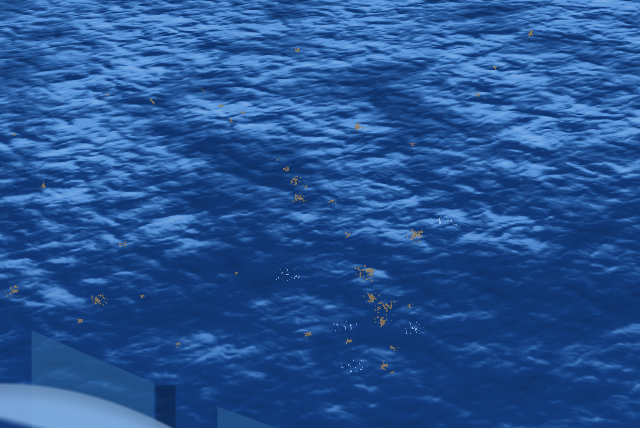
Give the GLSL for this texture, as a Shadertoy shader.

```glsl
// Draws a choppy blue sea seen from a ship, with drifting weed and a faint railing reflection.

const vec3 DEEP = vec3(0.068, 0.225, 0.475);
const vec3 SLOPE = vec3(0.18, 0.39, 0.66);
const vec3 GLINT = vec3(0.36, 0.59, 0.86);
const vec3 FOAM = vec3(0.70, 0.82, 0.94);
const vec3 WEED = vec3(0.60, 0.49, 0.33);
const vec3 GLASS = vec3(0.20, 0.42, 0.62);
const vec3 RAIL = vec3(0.50, 0.66, 0.84);

float hash(vec2 p) {
    vec3 q = fract(vec3(p.xyx) * 0.1031);
    q += dot(q, q.yzx + 33.33);
    return fract((q.x + q.y) * q.z);
}

float cornerSlope(vec2 cell, vec2 offset) {
    float angle = 6.2832 * hash(cell);
    return dot(vec2(cos(angle), sin(angle)), offset);
}

// Gradient noise around zero
float noise(vec2 p) {
    vec2 c = floor(p), f = fract(p), e = vec2(1, 0);
    vec2 u = f * f * f * (f * (f * 6.0 - 15.0) + 10.0);
    float low = mix(cornerSlope(c, f), cornerSlope(c + e, f - e), u.x);
    float high = mix(cornerSlope(c + e.yx, f - e.yx), cornerSlope(c + 1.0, f - 1.0), u.x);
    return mix(low, high, u.y);
}

// Wave profile with a crest sharper than its trough
float wave(vec2 p) {
    float n = noise(p);
    return n - 0.7 * sqrt(n * n + 0.003);
}

// Tilt of the water, summed over crossing wave trains of shrinking length
float waveTilt(vec2 q, float fineness) {
    float sum = 0.0, frequency = 1.0, lean = 0.5;
    for (int i = 0; i < 5; i++) {
        vec2 p = q * vec2(7.0, 27.0) * frequency + 13.7 * float(i);
        p.y += lean * p.x;
        p += 0.6 * vec2(noise(p * 0.6 + 40.0), noise(p * 0.5 + 70.0));
        float weight = 0.60 - 0.13 * abs(float(i) - 1.7);
        if (i == 4) weight *= fineness;
        sum += weight * (wave(p) - wave(p + vec2(0.1, 0.45)));
        frequency *= 1.93;
        lean = -0.9 * lean;
    }
    return sum;
}

// Water plane in perspective, lit more strongly towards the distance
vec3 sea(vec2 p) {
    float depth = 1.0 / (2.0 - p.y);
    vec2 q = vec2((p.x - 0.75) * depth, depth) + 5.0;
    q.y -= 0.03 * q.x;
    float swell = noise(q * vec2(4.0, 17.0)) + 0.5 * noise(q * vec2(9.0, 41.0) + 7.0);
    float tilt = waveTilt(q, 0.75 - 0.5 * smoothstep(0.4, 1.0, p.y));
    float glare = mix(-0.14, 0.15, smoothstep(0.0, 1.0, p.y));
    glare += 0.04 * (1.0 - smoothstep(0.0, 0.6, p.x)) * smoothstep(0.1, 0.5, p.y);
    float reach = mix(0.55, 1.0, smoothstep(0.05, 0.7, p.y));
    float light = glare + 0.20 * swell + 0.46 * tilt * (1.0 + 0.9 * swell);
    vec3 color = DEEP * (1.0 + 0.12 * swell + 0.16 * tilt);
    color = mix(color, SLOPE, reach * smoothstep(-0.10, 0.18, light));
    color = mix(color, GLINT, reach * smoothstep(0.08, 0.31, light));
    return mix(color, FOAM, 0.3 * reach * smoothstep(0.3, 0.55, light));
}

// Loose patch of grains; grainScale sets the grains per canvas height
float patchMask(vec2 p, vec2 center, vec2 size, float grainScale, float density) {
    vec2 d = (p - center) / size;
    float falloff = 1.0 - length(d);
    if (falloff < 0.0) return 0.0;
    float grain = noise(p * grainScale) + 0.7 * noise(p * grainScale * 0.4 + 9.0);
    return smoothstep(0.0, 0.3, falloff * density + grain - 0.28);
}

// Some clumps follow a drift line, the others lie anywhere
float weed(vec2 p) {
    float mask = 0.0;
    for (int i = 0; i < 44; i++) {
        float k = float(i);
        vec2 r = vec2(hash(vec2(k, 1.7)), hash(vec2(k, 8.3)));
        vec2 drift = vec2(0.93 - 0.5 * r.y * r.y + 0.06 * (r.x - 0.5), 0.1 + 0.72 * r.y);
        vec2 center = i < 20 ? drift : r * vec2(1.5, 0.85) + vec2(0.0, 0.12);
        float size = mix(0.008, 0.027, pow(hash(vec2(k, 4.1)), 2.5));
        mask = max(mask, patchMask(p, center, size * vec2(1.0, 0.75), 180.0, 0.6));
    }
    return mask;
}

float sparkles(vec2 p) {
    float mask = 0.0;
    for (int i = 0; i < 5; i++) {
        float k = float(i);
        vec2 center = vec2(0.5 + 0.7 * hash(vec2(k, 21.0)), 0.12 + 0.45 * hash(vec2(k, 27.0)));
        mask = max(mask, patchMask(p, center, vec2(0.035, 0.015), 230.0, 0.05));
    }
    return mask;
}

// Glass pane with a sloping top edge
float pane(vec2 p, float left, float right, float top, float slope, float blur) {
    float sides = smoothstep(-blur, blur, p.x - left) * smoothstep(-blur, blur, right - p.x);
    return sides * smoothstep(-blur, blur, top - slope * (p.x - left) - p.y);
}

void mainImage(out vec4 fragColor, in vec2 fragCoord) {
    vec2 p = fragCoord / iResolution.y;
    vec3 color = sea(p);
    color = mix(color, WEED * (1.0 + 0.4 * noise(p * 260.0)), 0.8 * weed(p));
    color = mix(color, FOAM, 0.75 * sparkles(p));

    // Reflected panes, post and curved handrail
    float glass = pane(p, 0.074, 0.36, 0.228, 0.43, 0.002);
    glass = max(glass, pane(p, 0.508, 0.66, 0.05, 0.36, 0.002));
    color = mix(color, GLASS, 0.45 * glass);
    color *= 1.0 - 0.25 * pane(p, 0.365, 0.41, 0.10, 0.0, 0.003);
    float upper = 0.105 - 0.64 * p.x * p.x, lower = 0.022 - 0.25 * p.x;
    float rail = smoothstep(-0.004, 0.006, upper - p.y) * smoothstep(-0.012, 0.012, p.y - lower);
    float sheen = smoothstep(0.0, 0.05, upper - p.y);
    color = mix(color, RAIL * (0.9 + 0.2 * sheen), 0.82 * rail);

    fragColor = vec4(color, 1.0);
}
```
